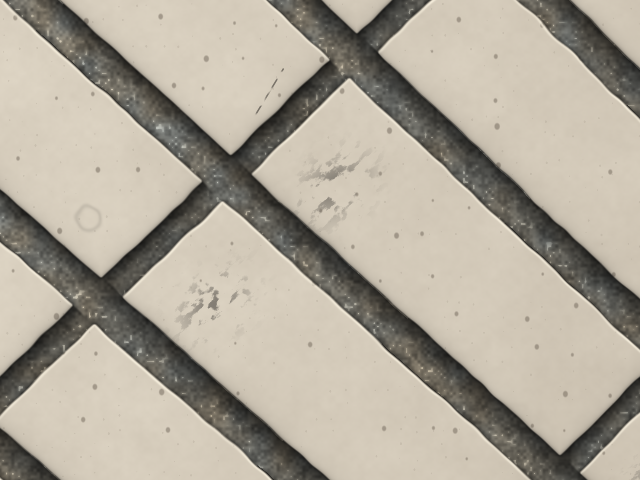
This texture is drawn by a WebGL 2 fragment shader. Its source:

```glsl
#version 300 es
precision highp float;
// Slanted rows of long cream tiles with deep, gritty dark grout.
uniform vec2 u_resolution;
out vec4 fragColor;

float hash(vec2 p) {
  return fract(sin(dot(p, vec2(127.1, 311.7))) * 43758.5453);
}

float noise(vec2 p) {
  vec2 i = floor(p), f = fract(p);
  f = f * f * (3.0 - 2.0 * f);
  return mix(mix(hash(i), hash(i + vec2(1, 0)), f.x),
             mix(hash(i + vec2(0, 1)), hash(i + vec2(1, 1)), f.x), f.y);
}

float fbm(vec2 p) {
  float sum = 0.0, amp = 0.5;
  for (int i = 0; i < 4; i++) {
    sum += amp * noise(p);
    p = p * 2.03 + 17.3;
    amp *= 0.5;
  }
  return sum / 0.9375;
}

float segment(vec2 p, vec2 a, vec2 b) {
  vec2 pa = p - a, ba = b - a;
  return length(pa - ba * clamp(dot(pa, ba) / dot(ba, ba), 0.0, 1.0));
}

// Canvas position to tile units: x along the tiles, y across the rows
vec2 tileGrid(vec2 p) {
  vec2 st = inverse(mat2(0.6875, -0.625, 0.264, 0.2535)) * (p - vec2(0.472, 0.630));
  return st * vec2(0.957, 0.993) / (1.0 - dot(st, vec2(0.043, 0.007)));
}

// Small scattered specks, one possible per cell
float specks(vec2 p) {
  vec2 cell = floor(p);
  vec2 center = 0.25 + 0.5 * vec2(hash(cell + 3.1), hash(cell + 8.7));
  float size = 0.02 + 0.05 * hash(cell + 5.3);
  float dist = length((fract(p) - center) * vec2(1.0, 0.8));
  return step(0.62, hash(cell)) * smoothstep(size + 0.03, size - 0.02, dist);
}

vec3 groutColor(vec2 p, vec2 g, float gap) {
  // Position across the joint: -1 on the lit side, 1 under the upper tile
  vec2 j = (fract(g + 0.5) - 0.5) / vec2(-0.029, 0.107);
  float crossJoint = smoothstep(0.9, 1.15, abs(j.y));
  float side = mix(j.y, j.x, crossJoint);
  float light = mix(0.40, 0.19, smoothstep(-0.7, 0.95, side));
  light *= mix(1.0, 0.88, crossJoint);
  light += 0.09 * smoothstep(0.25, -0.35, g.x) * (1.0 - abs(j.y)) * (1.0 - crossJoint);
  // Lumps, fine grit and a few glints
  float grit = noise(p * 150.0);
  light *= 0.58 + 0.5 * fbm(p * 38.0) + 0.42 * grit;
  light += 0.22 * smoothstep(0.80, 0.97, grit) * smoothstep(0.5, -0.6, side);
  light *= 1.0 - 0.5 * exp(-gap / 0.005);
  return light * mix(vec3(1.08, 1.01, 0.88), vec3(0.98, 1.0, 0.97), noise(p * 22.0));
}

vec3 tileColor(vec2 p, vec2 g, vec2 f, vec2 halfSize) {
  vec2 id = floor(g);
  // Glaze: broad light from the upper left, cloudy and finely mottled
  float tone = 0.72 - 0.42 * smoothstep(0.25, 1.5, p.x + 0.35 * (1.0 - p.y));
  tone += 0.65 * (fbm(p * 6.0 + id * 3.0) - 0.5) + 0.28 * (fbm(p * 65.0) - 0.5);
  tone += 0.16 * (hash(id + 2.0) - 0.5);
  vec3 color = mix(vec3(0.785, 0.745, 0.68), vec3(0.875, 0.84, 0.775), clamp(tone, 0.0, 1.0));

  // Smudges near the upper end of the two middle rows
  vec2 s = (fract(g) - vec2(0.18, 0.38 + 0.06 * hash(id))) / vec2(0.055, 0.20);
  float scuff = smoothstep(0.56, 0.73, fbm(g * vec2(75.0, 17.0) + id * 9.0));
  scuff *= exp(-dot(s, s)) * smoothstep(1.5, 0.5, abs(id.y + 0.5));
  color = mix(color, vec3(0.43, 0.41, 0.38), 0.8 * scuff);

  // Specks, a faint ring stain and one fine scratch
  color = mix(color, vec3(0.47, 0.43, 0.38), 0.55 * specks(p * 13.0));
  color = mix(color, vec3(0.60, 0.56, 0.50), 0.22 * specks(p * 34.0 + 5.0));
  float ring = abs(length(p - vec2(0.185, 0.545)) - 0.021 - 0.008 * noise(p * 40.0));
  color *= 1.0 - 0.09 * exp(-ring * ring / 0.00002);
  float scratch = segment(p, vec2(0.530, 0.757), vec2(0.590, 0.856));
  color = mix(color, vec3(0.36, 0.34, 0.31),
              0.75 * smoothstep(0.0028, 0.0004, scratch) * smoothstep(0.2, 0.5, noise(p * 70.0)));

  // Rounded rim: lit on the upper edges, dim on the lower ones
  vec2 low = (halfSize + f) * vec2(0.929, 0.366);
  vec2 high = (halfSize - f) * vec2(0.929, 0.366);
  float lit = min(low.x, high.y), dim = min(high.x, low.y);
  float glint = exp(-pow((lit - 0.0035) / 0.0026, 2.0));
  color = mix(color, vec3(0.96, 0.93, 0.86), glint * (0.45 + 0.5 * noise(p * 28.0)));
  color *= 1.0 - 0.10 * exp(-dim / 0.018) - 0.30 * exp(-dim / 0.003);
  return color;
}

void main() {
  vec2 p = gl_FragCoord.xy / u_resolution.y;
  vec2 wobble = vec2(noise(p * 26.0), noise(p * 26.0 + 40.0)) - 0.5;
  vec2 g = tileGrid(p + 0.005 * wobble);

  // Rounded tile outline, measured in canvas units
  vec2 f = fract(g) - 0.5, halfSize = vec2(0.471, 0.393);
  vec2 q = (abs(f) - halfSize) * vec2(0.929, 0.366) + 0.005;
  float d = length(max(q, 0.0)) + min(max(q.x, q.y), 0.0) - 0.005;

  float soft = 0.0012 + 0.7 / u_resolution.y;
  vec3 color = mix(tileColor(p, g, f, halfSize), groutColor(p, g, max(d, 0.0)),
                   smoothstep(-soft, soft, d));
  fragColor = vec4(color, 1.0);
}
```
